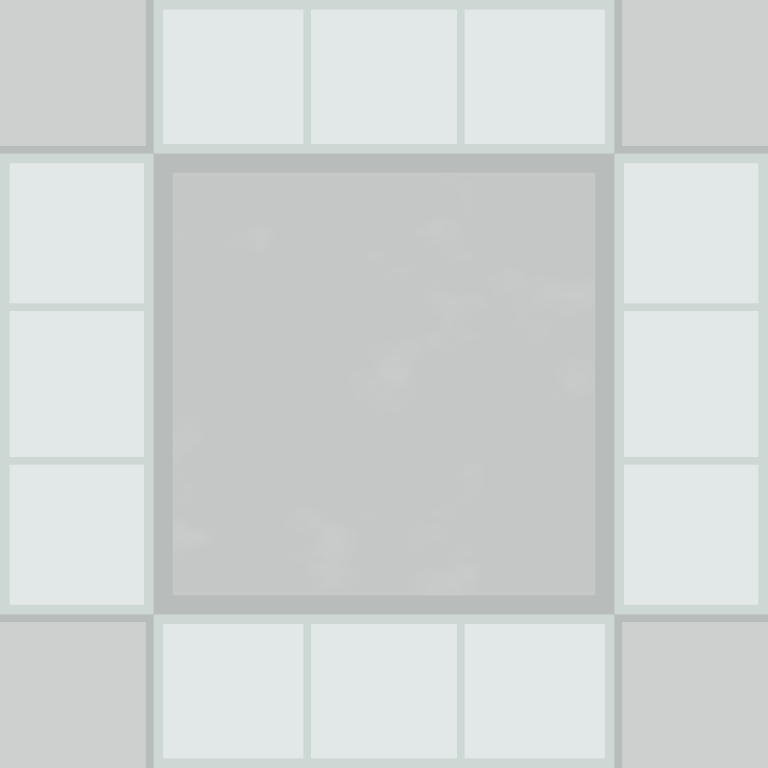
A WebGL 1 fragment shader for this texture:

```glsl
precision mediump float;
uniform vec2 u_resolution;

#define CELL 0.2
#define TILE_BORDER 0.0125
#define TILE_GAP 0.01
#define CORNER_LINE 0.01
#define FRAME_WIDTH 0.025
#define SMUDGE 0.016
#define TILE_COLOR vec3(0.886, 0.910, 0.908)
#define GROUT_COLOR vec3(0.802, 0.843, 0.827)
#define CORNER_COLOR vec3(0.808, 0.816, 0.812)
#define PANEL_COLOR vec3(0.772, 0.780, 0.777)
#define FRAME_COLOR vec3(0.722, 0.737, 0.732)

float hash(vec2 p) {
  return fract(sin(dot(p, vec2(127.1, 311.7))) * 43758.5453);
}

float valueNoise(vec2 p) {
  vec2 i = floor(p);
  vec2 f = fract(p);
  f = f * f * (3.0 - 2.0 * f);
  return mix(mix(hash(i), hash(i + vec2(1.0, 0.0)), f.x),
             mix(hash(i + vec2(0.0, 1.0)), hash(i + vec2(1.0, 1.0)), f.x), f.y);
}

float fbm(vec2 p) {
  float sum = 0.0;
  float amplitude = 0.5;
  for (int i = 0; i < 4; i++) {
    sum += amplitude * valueNoise(p);
    p = p * 2.03 + 17.3;
    amplitude *= 0.5;
  }
  return sum;
}

// Antialiased coverage, positive distance is inside
float coverage(float d) {
  float pixel = 1.0 / min(u_resolution.x, u_resolution.y);
  return clamp(d / pixel + 0.5, 0.0, 1.0);
}

// Framed square with faint cloudy wear
vec3 centerPanel(vec2 p, float reach) {
  float inside = 1.5 * CELL - FRAME_WIDTH - reach;
  float clouds = fbm(p * vec2(11.0, 16.0) + 5.0);
  float wear = smoothstep(0.52, 0.8, clouds);
  wear += exp(-700.0 * dot(p, p)) * fbm(p * 50.0 + 31.0);
  float rim = coverage(inside) - coverage(inside - 0.002);
  vec3 surface = PANEL_COLOR + SMUDGE * wear + 0.008 * rim;
  return mix(FRAME_COLOR, surface, coverage(inside));
}

// Row of three pale tiles between grout lines
vec3 tileStrip(float along, float across) {
  float divider = abs(fract(along / CELL) - 0.5) * CELL - 0.5 * TILE_GAP;
  float ends = 1.5 * CELL - abs(along) - TILE_BORDER;
  float sides = 0.5 * CELL - abs(across - 2.0 * CELL) - TILE_BORDER;
  return mix(GROUT_COLOR, TILE_COLOR, coverage(min(divider, min(ends, sides))));
}

void main() {
  vec2 p = gl_FragCoord.xy / u_resolution - 0.5;
  vec2 q = abs(p);
  float reach = max(q.x, q.y);
  float inner = min(q.x, q.y);
  float along = q.x > q.y ? p.y : p.x;

  // Plain corner squares, lined on their inner sides
  float cornerDepth = inner - 1.5 * CELL;
  vec3 corner = mix(FRAME_COLOR, CORNER_COLOR, coverage(cornerDepth - CORNER_LINE));

  // Panel, surrounding strips, then corners
  vec3 color = centerPanel(p, reach);
  color = mix(color, tileStrip(along, reach), coverage(reach - 1.5 * CELL));
  color = mix(color, corner, coverage(cornerDepth));
  gl_FragColor = vec4(color, 1.0);
}
```
